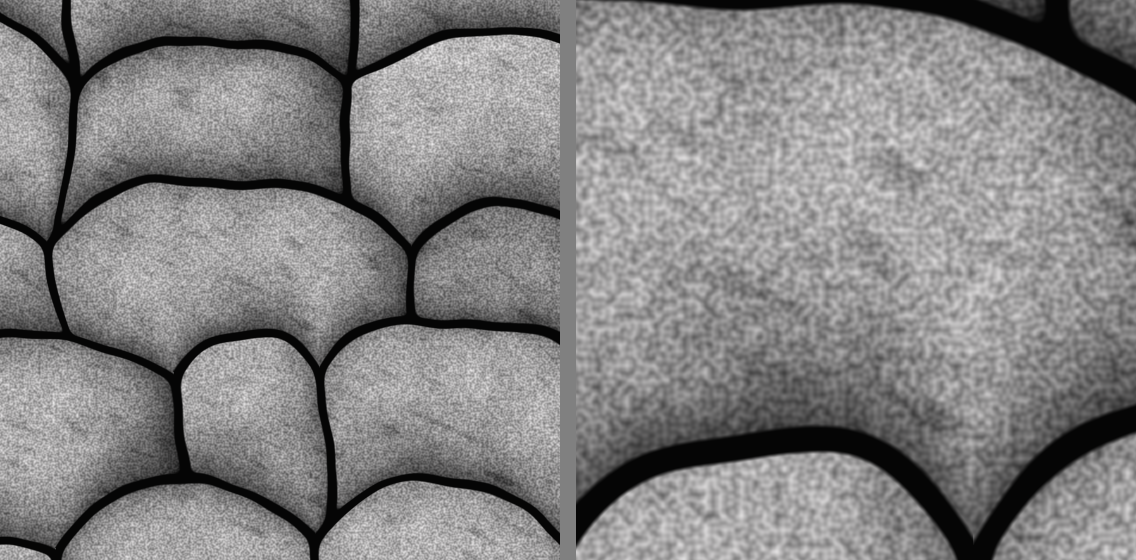
Left: the whole. Right: its middle third, enlarged.
Give the GLSL for this texture, as a WebGL 2 fragment shader.

```glsl
#version 300 es
precision highp float;
// Stacked grey boulders with thick ink outlines, soft shadows and fine grain.
// Rows of arched stones are searched from front to back; the first row whose
// skyline rises above the point owns it, and edge distances drive the shading.

uniform vec2 u_resolution;
out vec4 fragColor;

const float ROW_PITCH = 0.29;
const float STONE_PITCH = 0.44;
const float INK_HALF_WIDTH = 0.0078;
const vec3 INK = vec3(0.02);

struct Stone {
    float skyline;   // height of the upper edge at this x
    float slope;     // slope of that edge
    float toLeft;    // distance to the left seam
    float toRight;   // distance to the right seam
    vec2 id;
};

float hash(vec2 cell, float seed) {
    uvec3 k = uvec3(ivec3(vec3(cell, seed)));
    uint h = k.x * 1597334677u ^ k.y * 3812015801u ^ k.z * 2798796415u;
    h = (h ^ (h >> 16)) * 2246822519u;
    h = (h ^ (h >> 13)) * 3266489917u;
    h ^= h >> 16;
    return float(h >> 8) / 16777216.0;
}

float cornerSlope(vec2 cell, vec2 offset, float seed) {
    float angle = 6.28318 * hash(cell, seed);
    return dot(vec2(cos(angle), sin(angle)), offset);
}

// Gradient noise, roughly -0.7 to 0.7
float noise(vec2 p, float seed) {
    vec2 cell = floor(p), f = p - cell;
    vec2 w = f * f * f * (f * (f * 6.0 - 15.0) + 10.0);
    vec2 e = vec2(1.0, 0.0);
    float low = mix(cornerSlope(cell, f, seed), cornerSlope(cell + e, f - e, seed), w.x);
    float high = mix(cornerSlope(cell + e.yx, f - e.yx, seed),
                     cornerSlope(cell + 1.0, f - 1.0, seed), w.x);
    return mix(low, high, w.y);
}

float smoothMin(float a, float b, float k) {
    float h = max(k - abs(a - b), 0.0) / k;
    return min(a, b) - h * h * k * 0.25;
}

// Leaning joint between two neighbours of one row
float seamX(vec2 id, float height) {
    float lean = (hash(id, 2.0) - 0.5) * 0.5 * clamp(height, -0.25, 0.25);
    return (id.x + 0.5 + (hash(id, 1.0) - 0.5) * 0.52) * STONE_PITCH + lean;
}

float valleyHeight(vec2 id) {
    return id.y * ROW_PITCH + (hash(id, 3.0) - 0.5) * 0.11;
}

Stone stoneInRow(vec2 p, float row) {
    float height = p.y - row * ROW_PITCH;
    vec2 id = vec2(floor(p.x / STONE_PITCH), row);
    if (p.x < seamX(id, height)) id.x -= 1.0;
    vec2 next = id + vec2(1.0, 0.0);
    float left = seamX(id, height), right = seamX(next, height);
    float span = right - left;
    float u = 2.0 * (p.x - left) / span - 1.0;

    float power = mix(2.0, 3.4, hash(id, 4.0));
    float arch = mix(0.06, 0.14, hash(id, 5.0)) * clamp(span / STONE_PITCH, 0.6, 1.2);
    float a = valleyHeight(id), b = valleyHeight(next);
    float skyline = mix(a, b, 0.5 + 0.5 * u) + arch * (1.0 - pow(abs(u), power));
    float slope = (b - a - 2.0 * arch * power * sign(u) * pow(abs(u), power - 1.0)) / span;
    return Stone(skyline, slope, p.x - left, right - p.x, id);
}

float shadow(float dist, float reach, float strength) {
    return 1.0 - strength * exp(-max(dist, 0.0) / reach);
}

float stoneTone(Stone s, float below, float above, float cloud) {
    float soft = 1.0 + 0.7 * cloud;
    float tone = 0.725 * shadow(below, 0.07 * soft, 0.68);
    tone *= shadow(s.toRight, 0.042 * soft, 0.5 * hash(s.id, 6.0) + 0.15);
    tone *= shadow(s.toLeft, 0.026 * soft, 0.35 * hash(s.id, 7.0));
    tone *= shadow(above, 0.042 * soft, 0.55 * hash(s.id, 8.0));
    return tone + 0.05 * cloud;
}

float surfaceGrain(vec2 p) {
    float fine = 0.24 * noise(p * 235.0, 21.0) + 0.14 * noise(p * 120.0, 22.0);
    float mottle = 0.07 * noise(p * 42.0, 23.0) + 0.07 * noise(p * 15.0, 24.0);
    float scuff = noise(mat2(0.9, 0.4, -0.4, 0.9) * p * vec2(14.0, 46.0), 25.0);
    return fine + mottle - 0.12 * smoothstep(0.2, 0.6, scuff);
}

void main() {
    float size = min(u_resolution.x, u_resolution.y);
    vec2 uv = gl_FragCoord.xy / size;

    // Hand-drawn wobble of every contour
    vec2 wobble = 0.034 * vec2(noise(uv * 3.6, 11.0), noise(uv * 3.6, 12.0))
                + 0.007 * vec2(noise(uv * 13.0, 13.0), noise(uv * 13.0, 14.0));
    vec2 p = uv + wobble + vec2(3.1, 0.0);

    // Front-to-back search, keeping the gap to the stones in front
    float below = 1.0, edge = 1.0;
    Stone s;
    for (float row = -1.0; row < 6.0; row++) {
        s = stoneInRow(p, row);
        float gap = p.y - s.skyline;
        edge = smoothMin(edge, abs(gap) / length(vec2(1.0, s.slope)), 0.012);
        if (gap < 0.0) break;
        below = min(below, gap);
    }
    edge = smoothMin(edge, min(s.toLeft, s.toRight), 0.012);

    // Stone surface
    float cloud = noise(uv * 6.0, 15.0);
    float tone = stoneTone(s, below, s.skyline - p.y, cloud);
    tone += surfaceGrain(uv) * mix(0.55, 1.0, smoothstep(0.2, 0.6, tone));
    vec3 color = clamp(tone, 0.05, 0.92) * vec3(1.0, 0.992, 0.994);

    // Ink outline
    float ink = INK_HALF_WIDTH * (1.0 + 0.3 * noise(uv * 9.0, 16.0));
    float blur = max(1.0 / size, 0.0018);
    color = mix(INK, color, smoothstep(ink - blur, ink + blur, edge));
    fragColor = vec4(color, 1.0);
}
```
